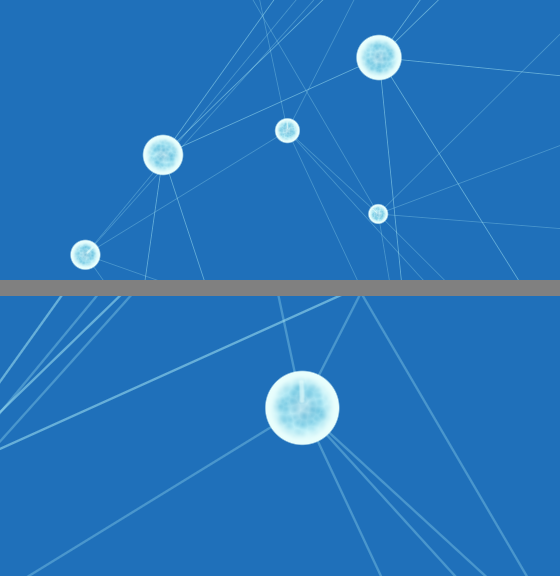
Top: the whole. Bottom: its middle third, enlarged.
Reproduce this background procedurally as a WebGL 1 fragment shader.

```glsl
precision highp float;
// Glowing spheres joined by a web of hairlines on a flat blue ground.
// Layered sines place the nodes; each node sends out pairs of rays and a link
// to a later node. Cellular noise mottles the pale spheres.
uniform vec2 u_resolution;

const float PI = 3.14159265;
const float NODE_COUNT = 5.0;
const vec3 GROUND = vec3(0.12, 0.44, 0.73);
const vec3 LINE = vec3(0.68, 0.93, 0.97);
const vec3 CORE = vec3(0.55, 0.84, 0.92);
const vec3 RIM = vec3(0.91, 0.995, 0.99);

vec2 hash22(vec2 cell) {
  vec2 s = vec2(dot(cell, vec2(127.1, 311.7)), dot(cell, vec2(269.5, 183.3)));
  return fract(sin(s) * 43758.5);
}

// Distance to the nearest jittered cell point.
float cellular(vec2 p) {
  vec2 cell = floor(p);
  float nearest = 2.0;
  for (int y = -1; y <= 1; y++) {
    for (int x = -1; x <= 1; x++) {
      vec2 neighbour = cell + vec2(x, y);
      nearest = min(nearest, distance(p, neighbour + hash22(neighbour)));
    }
  }
  return nearest;
}

vec2 direction(float angle) {
  return vec2(cos(angle), sin(angle));
}

float segmentDistance(vec2 p, vec2 a, vec2 b) {
  vec2 ab = b - a;
  float t = clamp(dot(p - a, ab) / dot(ab, ab), 0.0, 1.0);
  return distance(p, a + ab * t);
}

float hairline(vec2 p, vec2 a, vec2 b, float pixel) {
  const float halfWidth = 0.0014;
  return clamp((halfWidth - segmentDistance(p, a, b)) / pixel + 0.5, 0.0, 1.0);
}

float isEven(float id) {
  return step(mod(id, 2.0), 0.5);
}

// Node layout, in units of the canvas height.
vec2 nodeCentre(float id) {
  float sway = cos(1.3 * id);
  return vec2(0.385 + 0.27 * id - 0.14 * sway + 0.06 * cos(2.2 * id),
              0.42 - 0.33 * sway + 0.17 * sin(2.4 * id));
}

float nodeRadius(float id) {
  return 0.06 - (0.007 + 0.0045 * id) * cos(PI * id);
}

// Two rays leaving a node on either side of a mean angle.
float rayPair(vec2 p, vec2 origin, float mean, float spread, float pixel) {
  const float reach = 3.0;
  float left = hairline(p, origin, origin + reach * direction(mean + spread), pixel);
  float right = hairline(p, origin, origin + reach * direction(mean - spread), pixel);
  return max(left, right);
}

// Coverage of every line starting at one node.
float nodeLines(vec2 p, float id, float pixel) {
  vec2 origin = nodeCentre(id);
  float upSpread = mix(0.09, 0.02 + 0.16 * id, isEven(id));
  float upMean = 0.86 + 0.58 * step(0.2, upSpread);
  float downMean = -1.15 + 0.5 * cos(PI * id) / (1.0 + 0.5 * id * id);
  float downSpread = 0.15 + 0.08 * abs(id - 2.0);
  float lines = rayPair(p, origin, upMean, upSpread, pixel);
  lines = max(lines, rayPair(p, origin, downMean, downSpread, pixel));
  if (id > 2.5) {
    float sideSpread = 0.22 * (id - 3.0);
    lines = max(lines, rayPair(p, origin, 0.24 * id - 0.82, sideSpread, pixel));
  }
  if (id < 2.5) {
    lines = max(lines, hairline(p, origin, nodeCentre(id + 2.0), pixel));
  }
  return lines;
}

// Sphere surface; q spans -1 to 1 across the sphere.
vec3 sphereColour(vec2 q, float id) {
  vec2 seed = vec2(7.3, 3.1) * id;
  float mottle = 0.6 * cellular(q * 2.3 + seed) + 0.4 * cellular(q * 5.0 - seed);
  float rim = smoothstep(0.45, 0.92, length(q));
  vec3 core = CORE + (mottle - 0.42) * vec3(0.4, 0.22, 0.13);
  core += vec3(0.12, 0.02, 0.0) * exp(-8.0 * dot(q, q));
  vec2 glintAxis = direction(0.8 + 0.4 * id);
  float glint = segmentDistance(q, 0.2 * glintAxis, 0.7 * glintAxis);
  float glintAmount = 0.6 * (1.0 - smoothstep(0.02, 0.1, glint)) * isEven(id);
  return mix(mix(core, RIM, rim), RIM, glintAmount);
}

void main() {
  float pixel = 1.0 / u_resolution.y;
  vec2 p = gl_FragCoord.xy * pixel;
  vec3 colour = GROUND;

  // Lines lie beneath all spheres.
  for (float id = 0.0; id < NODE_COUNT; id++) {
    float strength = mix(0.5, 0.3, isEven(id));
    colour = mix(colour, LINE, strength * nodeLines(p, id, pixel));
  }
  for (float id = 0.0; id < NODE_COUNT; id++) {
    float radius = nodeRadius(id);
    vec2 offset = p - nodeCentre(id);
    float cover = clamp((radius - length(offset)) / (1.5 * pixel) + 0.5, 0.0, 1.0);
    if (cover > 0.0) colour = mix(colour, sphereColour(offset / radius, id), cover);
  }
  gl_FragColor = vec4(colour, 1.0);
}
```
